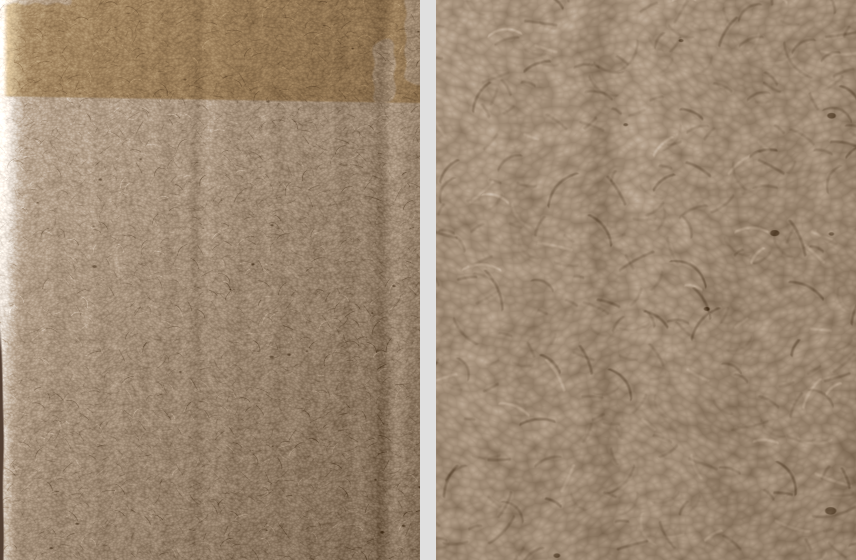
Left: the whole. Right: its middle third, enlarged.
Write a Shadertoy shader that draws this texture.

```glsl
// Worn cardboard with a strip of brown tape across the top and a lit left edge.
// Broad light, creases and flutes set a tone; cellular grain and short curved
// fibres roughen it, and the tone is then turned into kraft paper colour.

const vec3 TAPE_TINT = vec3(0.88, 0.81, 0.67);
const vec3 GAP_COLOR = vec3(0.33, 0.25, 0.20);

vec2 hash2(vec2 p) {
    vec3 q = fract(vec3(p.xyx) * vec3(0.1031, 0.1030, 0.0973));
    q += dot(q, q.yzx + 33.33);
    return fract((q.xx + q.yz) * q.zy);
}

// Distance to the nearest scattered point, centred near zero.
float cellular(vec2 p) {
    vec2 id = floor(p), f = p - id;
    float nearest = 4.0;
    for (int y = -1; y <= 1; y++)
    for (int x = -1; x <= 1; x++) {
        vec2 g = vec2(x, y);
        vec2 r = g + hash2(id + g) - f;
        nearest = min(nearest, dot(r, r));
    }
    return sqrt(nearest) - 0.48;
}

float bump(float x, float width) {
    return exp(-x * x / (width * width));
}

// Shadow on the left of a fold, light on its right.
float crease(float x, float width) {
    return bump(x - width * 1.6, width * 1.5) - bump(x + width * 0.6, width);
}

float roundBox(vec2 p, vec2 halfSize, float radius) {
    vec2 q = abs(p) - halfSize + radius;
    return length(max(q, 0.0)) + min(max(q.x, q.y), 0.0) - radius;
}

float cover(float dist, float softness) {
    return 1.0 - smoothstep(-softness, softness, dist);
}

// Short bent strands, mostly lying flat, one per cell.
float fibres(vec2 p, float density, float seed, float share, float px) {
    vec2 s = p * density + seed;
    vec2 id = floor(s);
    float ink = 0.0;
    for (int y = -1; y <= 1; y++)
    for (int x = -1; x <= 1; x++) {
        vec2 cell = id + vec2(x, y);
        vec2 shape = hash2(cell + 71.0);
        vec2 look = hash2(cell + 139.0);
        vec2 q = s - cell - hash2(cell);
        float a = (shape.x - 0.5) * 2.4;
        q = mat2(cos(a), -sin(a), sin(a), cos(a)) * q;
        q.y += (shape.y - 0.5) * 1.6 * q.x * q.x;
        float halfLength = mix(0.15, 0.55, look.y);
        float d = length(vec2(max(abs(q.x) - halfLength, 0.0), q.y)) / density;
        float strength = step(look.x, share) * mix(0.35, 1.0, shape.y);
        ink = max(ink, strength * cover(d - 0.0008, max(px * 0.6, 0.0008)));
    }
    return ink;
}

float specks(vec2 p, float density, float share, float px) {
    vec2 s = p * density, id = floor(s);
    vec2 rnd = hash2(id + 211.0);
    vec2 q = s - id - mix(vec2(0.25), vec2(0.75), hash2(id + 17.0));
    float d = length(q * vec2(0.8, 1.2)) / density;
    return step(rnd.x, share) * cover(d - mix(0.001, 0.0027, rnd.y), px);
}

float grain(vec2 p) {
    vec2 s = p * vec2(0.8, 1.0) + 0.003 * sin(p.yx * vec2(61.0, 47.0));
    return 0.035 * cellular(s * 24.0) - 0.055 * cellular(s * 58.0 + 9.0)
         + 0.090 * cellular(s * 112.0 + 31.0) - 0.115 * cellular(s * 225.0 + 53.0);
}

// Faint uneven vertical bands from the corrugated core.
float flutes(vec2 uv) {
    float x = uv.x + 0.004 * sin(uv.y * 9.0);
    return 0.010 * sin(x * 74.0 + sin(x * 17.0)) + 0.007 * sin(x * 119.0 + 2.0 * uv.y);
}

float lighting(vec2 uv) {
    float tone = 0.485 + 0.13 * uv.y + 0.14 * (1.0 - uv.x);
    float upper = smoothstep(0.25, 0.75, uv.y);
    tone += mix(0.17, 0.30, upper) * bump(uv.x, mix(0.032, 0.042, upper));
    tone += mix(0.018, 0.05, upper) * crease(uv.x - 0.477 - 0.003 * sin(uv.y * 8.0), 0.012);
    tone += 0.055 * crease(uv.x - 0.915 - 0.002 * sin(uv.y * 6.0), 0.014);
    return tone + 0.02 * smoothstep(0.92, 0.95, uv.x) + flutes(uv);
}

// Warm brown in the shade, paler and greyer in the light.
vec3 kraft(float tone) {
    float warmth = mix(1.0, 0.45, smoothstep(0.68, 0.94, tone));
    return vec3(tone) - vec3(0.0, 0.08, 0.165) * warmth;
}

void mainImage(out vec4 fragColor, in vec2 fragCoord) {
    float px = 1.0 / iResolution.y;
    vec2 uv = fragCoord / iResolution.xy;
    vec2 p = fragCoord * px;

    // Paper
    float tone = lighting(uv) + grain(p);
    tone -= 0.13 * fibres(p, 42.0, 3.0, 0.45, px);
    tone -= 0.08 * fibres(p, 63.0, 40.0, 0.50, px);
    tone += 0.09 * fibres(p, 50.0, 87.0, 0.22, px);
    tone -= 0.22 * specks(p, 26.0, 0.06, px);
    vec3 color = kraft(tone);

    // Tape, with paler torn patches that let the paper show
    vec2 wobble = 0.002 * sin(p.yx * vec2(140.0, 170.0));
    float torn = roundBox(p + wobble - vec2(0.686, 0.872), vec2(0.019, 0.057), 0.015);
    torn = min(torn, roundBox(p + wobble - vec2(0.742, 0.930), vec2(0.018, 0.080), 0.014));
    torn = min(torn, roundBox(p + wobble - vec2(0.055, 1.0), vec2(0.075, 0.007), 0.005));
    float tape = cover(0.828 - 0.012 * uv.x - uv.y, 0.0025);
    tape *= smoothstep(0.004, 0.022, uv.x);
    tape *= 1.0 - 0.8 * cover(torn, 0.003);
    color *= mix(vec3(1.0), TAPE_TINT, tape);

    // Dark gap beside the lower left edge
    float gapWidth = 0.008 * (1.0 - smoothstep(0.28, 0.44, uv.y)) + 0.001 * sin(uv.y * 37.0);
    color = mix(color, GAP_COLOR, cover(uv.x - gapWidth, 0.003) * (1.0 - smoothstep(0.36, 0.44, uv.y)));

    fragColor = vec4(clamp(color, 0.0, 1.0), 1.0);
}
```
